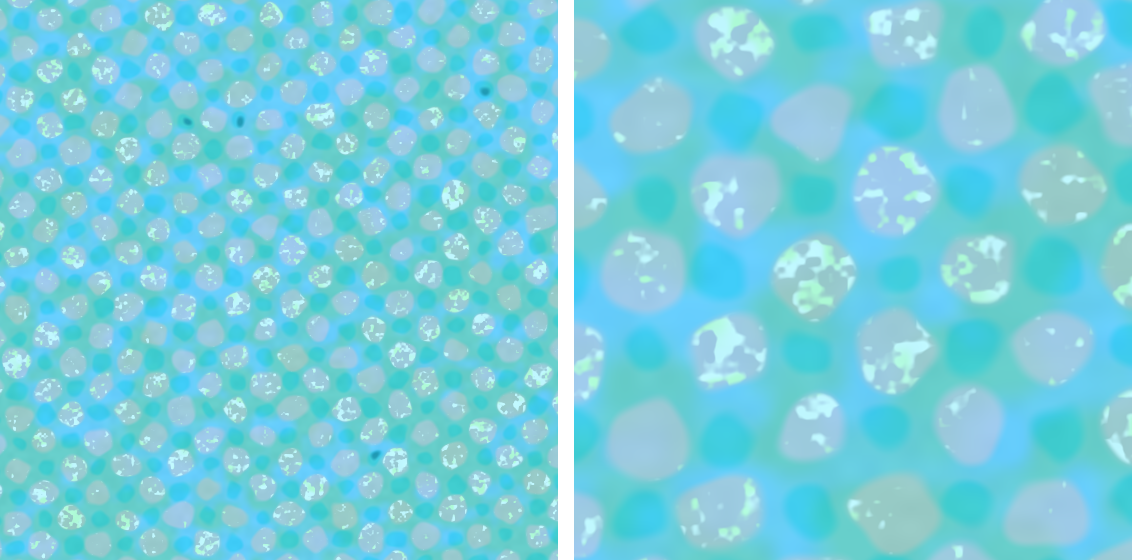
Left, the full canvas; right, a detail of the centre.
Reproduce this pattern procedurally as a WebGL 1 fragment shader.

```glsl
precision highp float;
// Slightly skewed checkerboard of pale glittering dots and small teal dots on aqua.
uniform vec2 u_resolution;

#define CELLS vec2(20.45, 21.24)   // checker cells across and down
#define SKEW vec2(0.226, 0.53)     // lattice drift in cells over the canvas
#define ORIGIN vec2(1.824, 0.794)  // lattice position of the top left corner
#define PALE_RADIUS 0.47
#define TEAL_RADIUS 0.31
#define JITTER 0.16
#define WOBBLE 0.20
#define EDGE 0.085                 // half width of the soft edges, in cells
#define GLITTER_SCALE 6.2
#define SPECK_CHANCE 0.045

float hash(vec2 p) {
  vec3 q = fract(vec3(p.xyx) * vec3(0.1031, 0.1030, 0.0973));
  q += dot(q, q.yzx + 33.33);
  return fract((q.x + q.y) * q.z);
}

vec2 hash2(vec2 p) {
  return vec2(hash(p + 17.3), hash(p + 59.7));
}

float noise(vec2 p) {
  vec2 i = floor(p);
  vec2 f = fract(p);
  f = f * f * (3.0 - 2.0 * f);
  return mix(mix(hash(i), hash(i + vec2(1.0, 0.0)), f.x),
             mix(hash(i + vec2(0.0, 1.0)), hash(i + vec2(1.0, 1.0)), f.x), f.y);
}

// Distance from the centre of a rounded square, stretched and turned by seed.
float blobDistance(vec2 d, vec2 seed) {
  float turn = 6.2832 * seed.x;
  float c = cos(turn);
  float s = sin(turn);
  vec2 a = mat2(c, s, -s, c) * d;
  a.x *= 0.90 + 0.18 * seed.y;
  a.y *= 1.06 - 0.10 * seed.y;
  vec2 square = a * a;
  return pow(dot(square, square) + 1.4 * square.x * square.y, 0.25);
}

float disc(float dist, float radius) {
  return 1.0 - smoothstep(radius - EDGE, radius + EDGE, dist);
}

void main() {
  vec2 p = gl_FragCoord.xy / u_resolution;
  p.y = 1.0 - p.y;
  vec2 g = p * CELLS + p.yx * SKEW - ORIGIN;

  // Uneven outlines
  vec2 w = g + WOBBLE * (vec2(noise(g * 2.1 + 7.0), noise(g * 2.1 + 41.0)) - 0.5);

  // Dots of both kinds, gathered from the neighbouring cells
  float pale = 0.0;
  float teal = 0.0;
  float speck = 0.0;
  float glitterAmount = 0.0;
  float warmth = 0.0;
  vec2 home = floor(w + 0.5);
  for (int j = -1; j <= 1; j++) {
    for (int i = -1; i <= 1; i++) {
      vec2 cell = home + vec2(float(i), float(j));
      vec2 seed = hash2(cell);
      vec2 d = w - cell - JITTER * (hash2(cell + 83.0) - 0.5);
      float dist = blobDistance(d, seed);
      float size = hash(cell + 131.0) - 0.5;
      if (mod(cell.x + cell.y + 0.5, 2.0) < 1.0) {
        float mask = disc(dist, PALE_RADIUS + 0.09 * size);
        if (mask > pale) {
          pale = mask;
          glitterAmount = hash(cell + 211.0);
          warmth = hash(cell + 307.0);
        }
      } else {
        teal = max(teal, disc(dist, TEAL_RADIUS + 0.12 * size));
        float rare = step(1.0 - SPECK_CHANCE, hash(cell + 401.0));
        speck = max(speck, rare * disc(length(d + 0.25 * (seed - 0.5)), 0.13));
      }
    }
  }

  // Blue tint: broad drift across the canvas plus patches around the dots
  float drift = 0.22 * (0.5 - p.y) + 0.35 * (noise(p * 4.0 + 3.0) - 0.5);
  float patches = 0.65 * noise(g * 1.15 + 23.0) + 0.35 * noise(g * 2.3 + 5.0);
  float blue = smoothstep(0.30, 0.78, patches + drift);

  vec3 color = vec3(0.40, 0.805, mix(0.79, 0.99, blue));
  vec3 tealColor = vec3(0.23, 0.80, mix(0.81, 0.97, blue));
  color = mix(color, tealColor, teal * 0.9);
  color = mix(color, vec3(0.10, 0.56, 0.66), speck * 0.8);

  float lilac = clamp(0.65 * (1.0 - warmth) + 0.45 * blue, 0.0, 1.0);
  vec3 paleColor = mix(vec3(0.60, 0.79, 0.77), vec3(0.63, 0.79, 0.93), lilac);
  color = mix(color, paleColor, pale * 0.95);

  // Fine glitter, clustered differently inside each pale dot
  float grain = 0.65 * noise(g * GLITTER_SCALE) + 0.35 * noise(g * GLITTER_SCALE * 1.9 + 9.0);
  float clump = noise(g * 2.6 + 71.0);
  float glitter = smoothstep(0.60, 0.82, grain + 0.30 * (clump - 0.5) + 0.30 * (glitterAmount - 0.5));
  float tone = noise(g * 3.5 + 97.0);
  vec3 glitterColor = mix(vec3(0.68, 0.98, 0.84), vec3(0.75, 0.97, 1.0), smoothstep(0.25, 0.6, tone));
  color = mix(color, glitterColor, glitter * smoothstep(0.3, 0.95, pale));

  // Slight overall mottling
  color += 0.025 * (noise(g * 4.0 + 151.0) - 0.5);
  gl_FragColor = vec4(color, 1.0);
}
```
